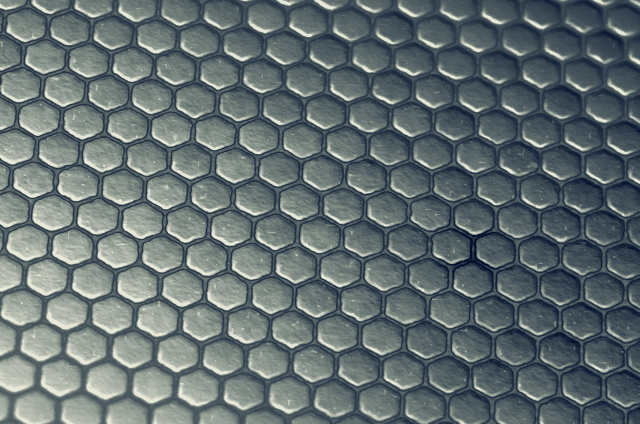
Give the GLSL for this texture, as a WebGL 1 fragment shader.

```glsl
precision highp float;
// Embossed hexagonal studs on a worn, tilted sheet with side light and shallow focus.
uniform vec2 u_resolution;

#define ORIGIN vec2(0.602, 0.531)       // centre of one stud, in canvas heights
#define ROW_STEP vec2(0.1039, -0.0088)  // one stud along a row
#define CLIMB vec2(0.0050, 0.0850)      // one cell unit across the rows
#define TILT vec2(0.0013, 0.0058)       // perspective shrink per cell
#define APOTHEM 0.443                   // stud half width, in cells
#define ROUNDING 0.15
#define LIGHT vec2(-0.42, -0.91)
#define RIM_GAIN 0.36
#define GRAIN 0.20
#define MAX_BLUR 0.085
#define WORN_SPOT vec2(1.115, 0.405)

const vec3 NAVY = vec3(0.145, 0.20, 0.27);
const vec3 SAGE = vec3(0.49, 0.54, 0.51);
const vec3 CREAM = vec3(0.91, 0.91, 0.85);

float hash(vec2 p) {
  vec3 v = fract(vec3(p.xyx) * 0.1031);
  v += dot(v, v.yzx + 33.33);
  return fract((v.x + v.y) * v.z);
}

float noise(vec2 p) {
  vec2 i = floor(p), f = fract(p);
  f = f * f * (3.0 - 2.0 * f);
  return mix(mix(hash(i), hash(i + vec2(1.0, 0.0)), f.x),
             mix(hash(i + vec2(0.0, 1.0)), hash(i + 1.0), f.x), f.y);
}

// Canvas position to hexagonal cell space
vec2 toCells(vec2 p) {
  p -= ORIGIN;
  float det = ROW_STEP.x * CLIMB.y - ROW_STEP.y * CLIMB.x;
  vec2 h = vec2(CLIMB.y * p.x - CLIMB.x * p.y,
                ROW_STEP.x * p.y - ROW_STEP.y * p.x) / det;
  return h / (1.0 - dot(TILT, h));
}

// Offset from the nearest stud centre
vec2 cellOffset(vec2 h) {
  vec2 s = vec2(1.0, 1.7320508);
  vec2 a = mod(h, s) - 0.5 * s;
  vec2 b = mod(h - 0.5 * s, s) - 0.5 * s;
  return dot(a, a) < dot(b, b) ? a : b;
}

// Signed distance to a rounded hexagon with upright sides
float roundedHex(vec2 q) {
  const vec3 k = vec3(-0.8660254, 0.5, 0.5773503);
  float r = APOTHEM - ROUNDING;
  q = abs(q.yx);
  q -= 2.0 * min(dot(k.xy, q), 0.0) * k.xy;
  q -= vec2(clamp(q.x, -k.z * r, k.z * r), r);
  return length(q) * sign(q.y) - ROUNDING;
}

float bell(float x, float width) {
  return exp(-x * x / (width * width));
}

// Side-lit wrinkles: height difference along the light
float wrinkles(vec2 p) {
  return noise(p) - noise(p + 0.5 * LIGHT);
}

// Brightness to split-toned colour
vec3 toneColor(float t) {
  vec3 low = mix(NAVY, SAGE, clamp((t - 0.19) / 0.34, -0.4, 1.0));
  return mix(low, CREAM, clamp((t - 0.53) / 0.36, 0.0, 1.0));
}

void main() {
  vec2 p = gl_FragCoord.xy / u_resolution.y;
  vec2 h = toCells(p);
  vec2 q = cellOffset(h);
  vec2 id = floor((h - q) * vec2(2.0, 1.1547005) + 0.5);
  float pixel = 1.0 / (u_resolution.y * ROW_STEP.x);

  // Focus lies along a sloping band
  float depth = p.y - 0.70 + 0.327 * p.x;
  float blur = smoothstep(0.10, 0.80, abs(depth));
  float far = smoothstep(0.12, 0.55, depth);
  float sharp = 1.0 - 0.75 * blur;
  float soft = max(0.7 * pixel, 0.018 + MAX_BLUR * blur);

  float wobble = noise(h * 6.0) + 0.5 * noise(h * 15.0) - 0.75;
  float d = roundedHex(q) + 0.035 * wobble;
  float facing = dot(q / max(length(q), 0.001), LIGHT);

  // Stud faces: light pool at lower left, dents, wrinkled grain
  vec2 pool = (p - vec2(0.0, 0.04)) * vec2(1.08, 0.92);
  float glow = 0.27 + 0.44 * exp(-dot(pool, pool));
  float dents = noise(h * 5.0 + 17.0) - 0.5;
  float grain = 0.6 * wrinkles(h * vec2(11.0, 13.0)) + 0.5 * wrinkles(h * 23.0 + 9.0);
  float face = glow + 0.07 * (hash(id) - 0.5) + 0.18 * dot(q, LIGHT);
  face += (0.10 * dents + GRAIN * grain) * sharp * (0.5 + glow);
  face += 0.22 * sharp * smoothstep(0.88, 1.0, noise(h * 9.0 + 5.0));

  // Raised rim: broken glint below, shade above
  float rim = bell(d + 0.05, 0.034 + 0.32 * soft);
  float lit = pow(max(facing, 0.0), 1.4 + 1.6 * far);
  float broken = 0.45 + 1.1 * noise(h * 5.0 + 3.0);
  face += rim * lit * broken * (RIM_GAIN + 0.38 * far);
  face -= 0.11 * rim * max(-facing, 0.0);

  // Grooves: dark crease at the stud, paler speckled ridge along the floor
  float worn = bell(length(p - WORN_SPOT), 0.065);
  float crease = bell(d - 0.006, 0.020 + 0.3 * soft);
  float ridge = smoothstep(0.015, 0.060, d) * sharp;
  float speckle = noise(h * 17.0 + 31.0);
  float groove = 0.22 + 0.12 * glow + ridge * (0.03 + 0.16 * speckle);
  groove -= 0.17 * worn * (0.6 + noise(h * 9.0));

  float tone = mix(face, groove, smoothstep(-soft, soft, d));
  tone -= crease * sharp * (0.13 + 0.12 * worn);
  gl_FragColor = vec4(toneColor(tone), 1.0);
}
```
